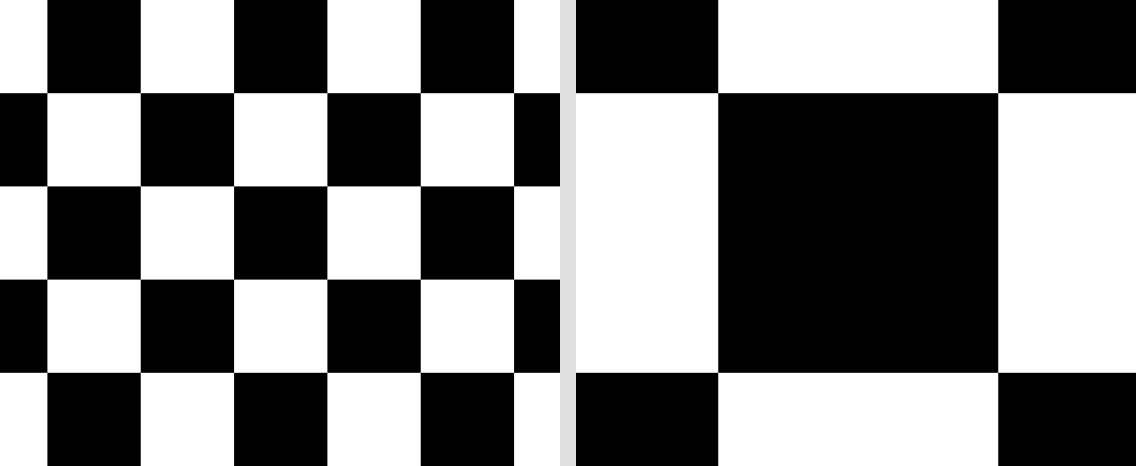
Left: the whole. Right: its middle third, enlarged.
A Shadertoy shader for this pattern:

```glsl
const vec2 SQUARES = vec2(6.0, 5.0);   // squares across and down
const vec2 SHIFT = vec2(0.492, 0.0);   // grid offset, in squares
const float EDGE_WIDTH = 1.0;          // edge smoothing, in pixels
const vec3 DARK = vec3(0.0);
const vec3 LIGHT = vec3(1.0);

// Signed distance to the nearest grid line on each axis:
// positive in even squares, negative in odd ones.
vec2 stripeDistance(vec2 grid) {
    return abs(mod(grid - 0.5, 2.0) - 1.0) - 0.5;
}

// Checker coverage from -1 (dark) to 1 (light), box filtered per axis.
float checker(vec2 grid, vec2 filterWidth) {
    vec2 stripes = clamp(2.0 * stripeDistance(grid) / filterWidth, -1.0, 1.0);
    return stripes.x * stripes.y;
}

void mainImage(out vec4 fragColor, in vec2 fragCoord) {
    vec2 grid = fragCoord / iResolution.xy * SQUARES + SHIFT;
    vec2 filterWidth = EDGE_WIDTH * SQUARES / iResolution.xy;

    float lightness = 0.5 + 0.5 * checker(grid, filterWidth);
    fragColor = vec4(mix(DARK, LIGHT, lightness), 1.0);
}
```
